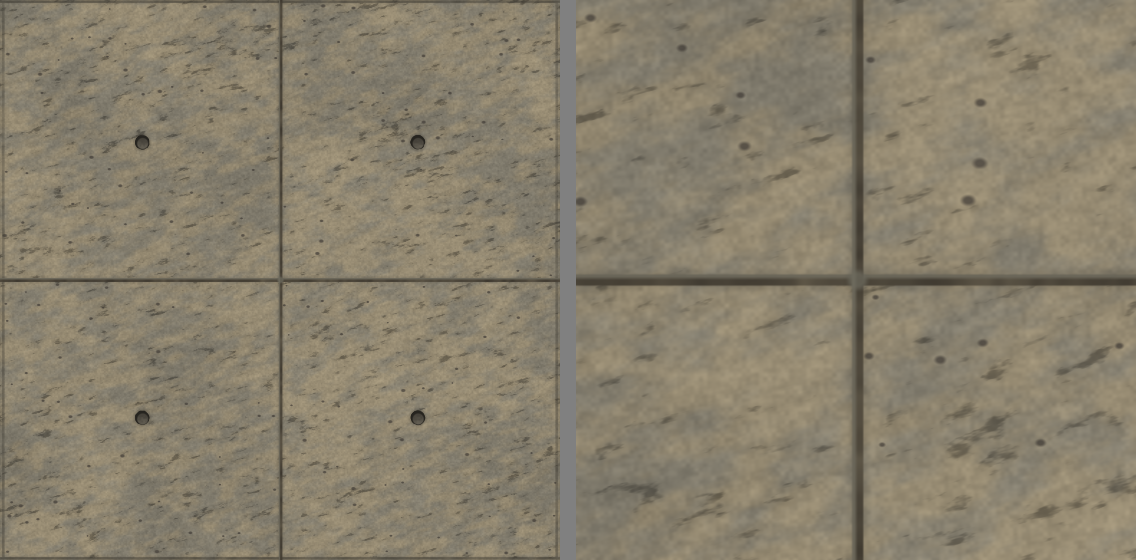
Left, the full canvas; right, a detail of the centre.
This texture is drawn by a three.js fragment shader. Its source:

```glsl
varying vec2 vUv;

float hash(vec2 p) {
  vec3 q = fract(vec3(p.xyx) * 0.1031);
  q += dot(q, q.yzx + 33.33);
  return fract((q.x + q.y) * q.z);
}

float noise(vec2 p) {
  vec2 i = floor(p), f = fract(p);
  f = f * f * (3.0 - 2.0 * f);
  return mix(mix(hash(i), hash(i + vec2(1.0, 0.0)), f.x),
             mix(hash(i + vec2(0.0, 1.0)), hash(i + 1.0), f.x), f.y);
}

float fbm(vec2 p) {
  float sum = 0.0, weight = 0.5;
  for (int i = 0; i < 4; i++) {
    sum += weight * noise(p);
    p = p * 2.03 + 17.3;
    weight *= 0.5;
  }
  return sum / 0.9375;
}

// Sparse round pits, one candidate per cell
float pits(vec2 uv) {
  vec2 p = uv * 34.0, cell = floor(p);
  vec2 center = 0.25 + 0.5 * vec2(hash(cell + 3.1), hash(cell + 8.7));
  float radius = mix(0.04, 0.13, hash(cell + 21.0));
  float d = length((p - cell - center) * vec2(0.8, 1.1));
  return step(0.87, hash(cell + 40.0)) * (1.0 - smoothstep(radius * 0.4, radius + 0.03, d));
}

// Cast concrete: mottled tint, grain and slanted streaks
vec3 concrete(vec2 uv) {
  vec2 slant = vec2(uv.x, uv.y - 0.25 * uv.x);
  float cloud = fbm(uv * vec2(7.0, 6.0) + 4.0);
  float warmth = fbm(slant * vec2(32.0, 60.0) + 9.0);
  float streak = fbm(slant * vec2(48.0, 125.0) + 31.0);
  float grain = noise(uv * 390.0) + noise(uv * 210.0 + 60.0) - 1.0;
  vec3 grey = vec3(0.50, 0.48, 0.425);
  vec3 ochre = vec3(0.58, 0.535, 0.44);
  vec3 color = mix(grey, ochre, smoothstep(0.22, 0.75, warmth + 0.5 * (cloud - 0.5)));
  color *= 1.0 + 0.16 * (cloud - 0.5) + 0.09 * grain + 0.16 * (streak - 0.5);

  float rough = smoothstep(0.3, 0.7, fbm(uv * 9.0 + 50.0));
  float fleck = 1.0 - smoothstep(0.19, 0.36, streak + 0.05 * (1.0 - rough));
  color *= 1.0 - 0.26 * fleck;
  return mix(color, vec3(0.25, 0.23, 0.21), 0.7 * pits(uv));
}

// Joint seen across its width: grey lip on one side, dark groove on the other
vec3 joint(vec3 color, float across, float along, float seed) {
  float wear = noise(vec2(along * 38.0, seed)) * 0.6 + noise(vec2(along * 130.0, seed + 5.0)) * 0.4;
  vec3 lip = vec3(0.41, 0.395, 0.345);
  vec3 groove = mix(vec3(0.20, 0.18, 0.15), vec3(0.36, 0.33, 0.27), wear);
  vec3 fill = mix(lip, groove, smoothstep(-0.0025, 0.0005, across));
  float cover = 1.0 - smoothstep(0.0025, 0.0042, abs(across));
  float shade = 1.0 - smoothstep(0.003, 0.009, abs(across));
  return mix(color * (1.0 - 0.08 * shade), fill, 0.92 * cover);
}

// Round tie hole with a shaded upper rim and a paler floor
vec3 tieHole(vec3 color, vec2 p, float seed) {
  float d = length(p) + 0.0012 * (noise(p * 220.0 + seed) - 0.5);
  float inner = length(p - vec2(0.0008, -0.0022));
  vec3 floorColor = mix(vec3(0.27, 0.255, 0.225), vec3(0.39, 0.37, 0.325),
                        smoothstep(0.009, -0.011, p.y + 0.006 * noise(p * 300.0 + seed)));
  vec3 hole = mix(floorColor, vec3(0.15, 0.14, 0.12), smoothstep(0.0082, 0.0115, inner));
  color *= 1.0 - 0.16 * (1.0 - smoothstep(0.012, 0.019, d));
  return mix(color, hole, 1.0 - smoothstep(0.0120, 0.0140, d));
}

void main() {
  vec2 uv = vUv;
  vec3 color = concrete(uv);

  // Worn lines along the outer border
  vec2 edge = min(uv, 1.0 - uv);
  vec2 line = 1.0 - smoothstep(vec2(0.001), vec2(0.0035), abs(edge - vec2(0.006, 0.003)));
  vec2 fade = vec2(0.22 + 0.22 * noise(vec2(uv.y * 60.0, 2.0)),
                   0.40 + 0.30 * noise(vec2(uv.x * 60.0, 7.0)));
  color = mix(color, vec3(0.27, 0.255, 0.22), max(line.x * fade.x, line.y * fade.y));
  color *= 1.0 - 0.07 * (1.0 - smoothstep(0.004, 0.010, min(edge.x, edge.y)));

  // Central joints, with a pale crossing
  vec2 middle = uv - vec2(0.501, 0.5);
  color = joint(color, -middle.y, uv.x, 11.0);
  color = joint(color, middle.x, uv.y, 27.0);
  float crossing = 1.0 - smoothstep(0.003, 0.008, length(middle));
  color = mix(color, vec3(0.43, 0.42, 0.37), 0.75 * crossing);

  // One hole in each of the two by two slabs
  vec2 slab = step(0.5, uv);
  vec2 center = mix(vec2(0.254), vec2(0.746), slab);
  color = tieHole(color, uv - center, 13.0 * slab.x + 29.0 * slab.y);

  gl_FragColor = vec4(color, 1.0);
}
```
